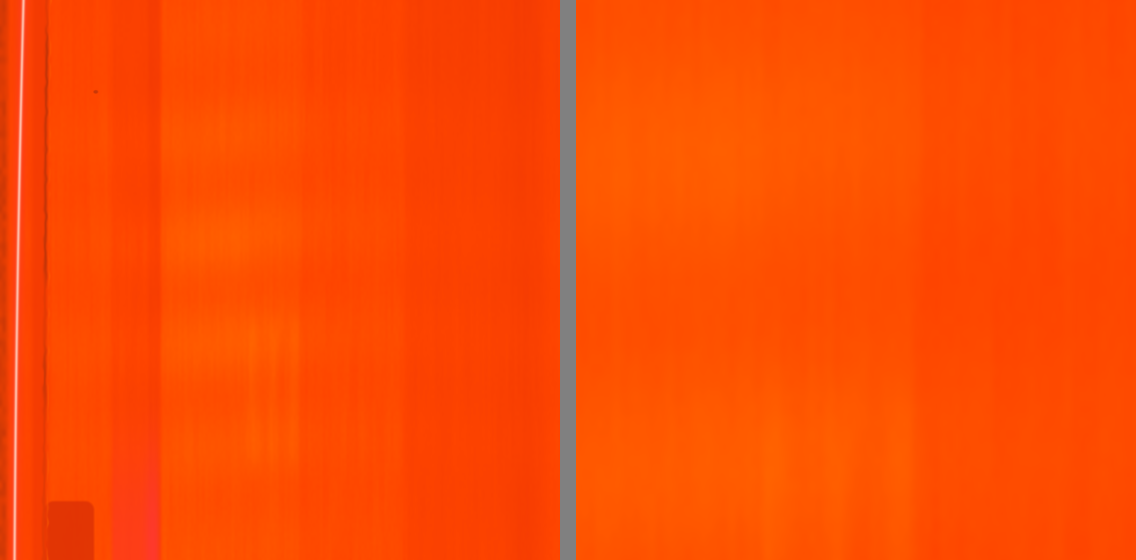
Left: the whole. Right: its middle third, enlarged.
Give the GLSL for this texture, as a WebGL 1 fragment shader.

```glsl
precision highp float;
// Glossy orange panel with soft vertical bands, brushed streaks and a bright edge line.
uniform vec2 u_resolution;

const vec3 DEEP_RED = vec3(0.94, 0.215, 0.012);
const vec3 ORANGE = vec3(0.995, 0.265, 0.0);
const vec3 AMBER = vec3(1.0, 0.385, 0.0);
const vec3 BROWN = vec3(0.74, 0.20, 0.03);
const vec3 ROSE = vec3(1.0, 0.22, 0.20);
const vec3 SHINE = vec3(1.0, 0.76, 0.68);

float hash(vec2 p) {
  vec3 q = fract(p.xyx * vec3(0.1031, 0.1030, 0.0973));
  q += dot(q, q.yzx + 33.33);
  return fract((q.x + q.y) * q.z);
}

// Smooth value noise on a grid of random cells
float cellNoise(vec2 p) {
  vec2 cell = floor(p);
  vec2 f = fract(p);
  f = f * f * (3.0 - 2.0 * f);
  float low = mix(hash(cell), hash(cell + vec2(1.0, 0.0)), f.x);
  float high = mix(hash(cell + vec2(0.0, 1.0)), hash(cell + 1.0), f.x);
  return mix(low, high, f.y);
}

// One between two limits, with soft borders
float band(float x, float left, float right, float soft) {
  return smoothstep(left - soft, left + soft, x)
       - smoothstep(right - soft, right + soft, x);
}

float bump(float x, float center, float width) {
  float d = (x - center) / width;
  return exp(-d * d);
}

float roundedBox(vec2 p, vec2 halfSize, float radius) {
  vec2 q = abs(p) - halfSize + radius;
  return length(max(q, 0.0)) + min(max(q.x, q.y), 0.0) - radius;
}

// Broad upright panels: negative is deep red, positive is amber
float panelTone(vec2 p) {
  float tone = 0.20 * band(p.x, 0.09, 0.20, 0.006);
  tone -= 0.08 * band(p.x, 0.20, 0.265, 0.005);
  tone -= 0.40 * band(p.x, 0.265, 0.287, 0.005);
  tone += 0.36 * band(p.x, 0.287, 0.535, 0.008);
  tone += 0.18 * band(p.x, 0.535, 0.725, 0.008);
  tone -= 0.16 * band(p.x, 0.725, 0.97, 0.012);
  tone -= 0.24 * bump(p.x, 0.935, 0.035);
  return tone - 0.22 * smoothstep(0.65, 1.0, p.y) * (1.0 - 0.5 * bump(p.x, 0.4, 0.15));
}

// Wavy horizontal reflections, strongest in the middle panel
float reflectionTone(vec2 p) {
  float wave = sin(33.0 * p.y + 1.2 + 0.5 * sin(7.0 * p.x));
  float reach = 0.06 + 0.16 * bump(p.x, 0.40, 0.16);
  float glow = 0.22 * bump(p.x, 0.39, 0.12) * bump(p.y, 0.52, 0.30);
  return wave * reach * bump(p.y, 0.5, 0.42) + glow;
}

// Fine brushed streaks running upright
float streakTone(vec2 p) {
  float coarse = cellNoise(p * vec2(65.0, 3.5)) - 0.5;
  float fine = cellNoise(p * vec2(190.0, 9.0) + 17.0) - 0.5;
  float grain = cellNoise(p * vec2(230.0, 130.0)) - 0.5;
  return 0.14 * coarse + 0.15 * fine + 0.08 * grain;
}

// Three pale runs in the lower middle
float runTone(vec2 p) {
  float tone = 0.0;
  for (int i = 0; i < 3; i++) {
    float n = float(i);
    float center = 0.453 + 0.036 * n + 0.002 * sin(14.0 * p.y + n);
    tone += 0.23 * bump(p.x, center, 0.010) * band(p.y, 0.17, 0.425, 0.035);
  }
  return tone;
}

vec3 toneColor(float tone) {
  vec3 color = mix(ORANGE, AMBER, clamp(tone, 0.0, 1.0));
  return mix(color, DEEP_RED, clamp(-tone, 0.0, 1.0));
}

void main() {
  vec2 p = gl_FragCoord.xy / u_resolution;
  float tone = panelTone(p) + reflectionTone(p) + streakTone(p) + runTone(p);
  vec3 color = toneColor(tone);

  // Rose reflection and rounded shadow near the lower edge
  float rose = band(p.x, 0.20, 0.285, 0.007) * (1.0 - smoothstep(0.02, 0.32, p.y));
  color = mix(color, ROSE, rose * (0.45 + 0.4 * bump(p.x, 0.272, 0.012)));
  float shadow = roundedBox(p - vec2(0.124, 0.02), vec2(0.044, 0.085), 0.016);
  color = mix(color, vec3(0.85, 0.18, 0.02), 0.75 * (1.0 - smoothstep(-0.003, 0.003, shadow)));

  // Shaded left frame and worn crevice
  float wear = cellNoise(p * vec2(120.0, 75.0));
  float patches = smoothstep(0.25, 0.75, cellNoise(vec2(4.0, p.y * 9.0)));
  float frame = 1.0 - smoothstep(0.006, 0.020, p.x);
  color = mix(color, BROWN, frame * (0.40 + 0.35 * wear));
  color = mix(color, DEEP_RED, 0.6 * band(p.x, 0.058, 0.085, 0.006));
  float crevice = 0.084 - 0.006 * (1.0 - p.y) + 0.003 * (wear - 0.5);
  color = mix(color, BROWN, bump(p.x, crevice, 0.003) * (0.3 + 0.55 * patches));
  color = mix(color, AMBER, 0.5 * bump(p.x, crevice + 0.006, 0.002) * wear);

  // Bright curved edge line and a small chip
  float edge = 0.026 + 0.006 * p.y + 0.010 * p.y * p.y;
  color = mix(color, ROSE, 0.45 * bump(p.x, edge, 0.010));
  color = mix(color, SHINE, 0.95 * bump(p.x, edge, 0.0028));
  float chip = length((p - vec2(0.171, 0.836)) * vec2(1.0, 1.3));
  color = mix(color, BROWN, 0.8 * (1.0 - smoothstep(0.002, 0.006, chip)));
  gl_FragColor = vec4(color, 1.0);
}
```
